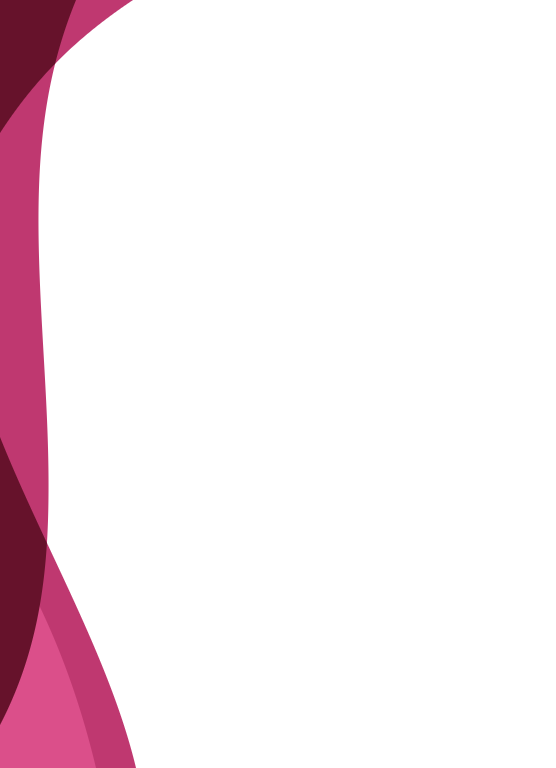
This background is drawn by a Shadertoy shader. Its source:

```glsl
// Draws overlapping pink and burgundy waves along the left side of a white page.

const vec3 PAPER = vec3(1.0);
const vec3 ROSE = vec3(0.75, 0.22, 0.44);
const vec3 BURGUNDY = vec3(0.40, 0.07, 0.17);
const vec3 PINK = vec3(0.86, 0.31, 0.54);

// Cubic Hermite curve x(y) between two points, continued as straight lines.
// slopes holds dx/dy at the lower and the upper point.
float curveX(float y, vec2 lower, vec2 upper, vec2 slopes) {
    float span = upper.y - lower.y;
    float t = clamp((y - lower.y) / span, 0.0, 1.0);
    float s = 1.0 - t;
    float x = mix(lower.x, upper.x, t * t * (3.0 - 2.0 * t));
    x += span * t * s * (slopes.x * s - slopes.y * t);
    return x + slopes.x * min(y - lower.y, 0.0)
             + slopes.y * max(y - upper.y, 0.0);
}

// Right edge of the tall ribbon, in three smoothly joined spans
float ribbonX(float y) {
    const vec2 top = vec2(0.0990, 1.0);
    const vec2 waist = vec2(0.0501, 0.7135);
    const vec2 belly = vec2(0.0632, 0.3685);
    const vec2 tail = vec2(0.0, 0.0560);
    if (y > waist.y) return curveX(y, waist, top, vec2(0.0, 0.413));
    if (y > belly.y) return curveX(y, belly, waist, vec2(0.0));
    return curveX(y, tail, belly, vec2(0.52, 0.0));
}

// Antialiased coverage, with positive values inside the shape
float coverage(float inside) {
    float pixel = length(vec2(dFdx(inside), dFdy(inside)));
    return clamp(0.5 + inside / max(pixel, 1e-6), 0.0, 1.0);
}

void mainImage(out vec4 fragColor, in vec2 fragCoord) {
    // One unit is the canvas height
    vec2 p = fragCoord / iResolution.y;

    // Areas to the left of each wave edge
    float ribbon = coverage(ribbonX(p.y) - p.x);
    float crest = coverage(curveX(p.y, vec2(0.0, 0.8268), vec2(0.1732, 1.0),
                                  vec2(0.65, 1.5)) - p.x);
    float swell = coverage(curveX(p.y, vec2(0.1771, 0.0), vec2(0.0, 0.4310),
                                  vec2(-0.24, -0.40)) - p.x);
    float glow = coverage(curveX(p.y, vec2(0.1250, 0.0), vec2(0.0508, 0.2122),
                                 vec2(-0.24, -0.48)) - p.x);

    // Paint the waves, then darken where the ribbon crosses them
    float waves = max(crest, swell);
    vec3 color = mix(PAPER, ROSE, max(ribbon, waves));
    color = mix(color, PINK, min(glow, swell));
    color = mix(color, BURGUNDY, min(ribbon, waves));
    fragColor = vec4(color, 1.0);
}
```
